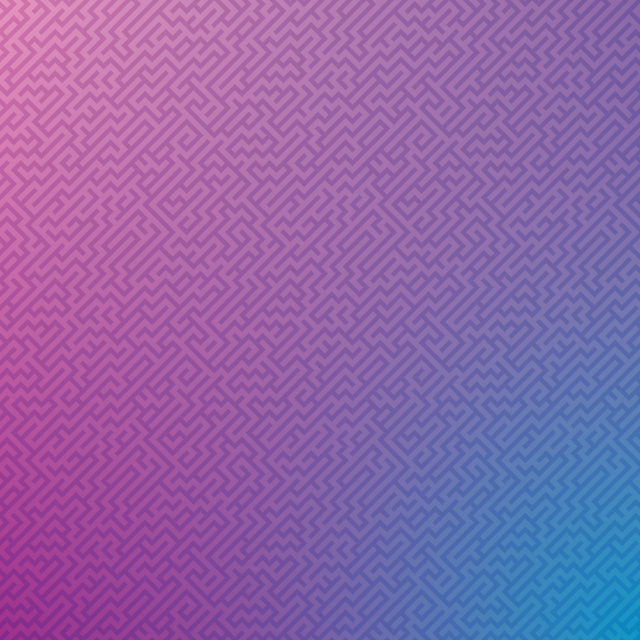
This pattern is drawn by a WebGL 1 fragment shader. Its source:

```glsl
precision highp float;
// Diagonal maze of dark and light bands over a pink, violet and blue gradient.

uniform vec2 u_resolution;

const float CELLS = 92.6;            // maze cells along the canvas height
const float REPEAT = 34.0;           // cells before the maze repeats (even)
const float RISING_SHARE = 0.57;     // initial chance of a rising diagonal
const float RISING_BIAS = 0.6;       // pull towards rising while relaxing
const float DISORDER = 2.5;          // noise that leaves some dead ends
const float DARK_HALF_WIDTH = 0.32;  // in cells, measured across a band
const float HALF_DIAGONAL = 0.70711;
const float GLOW_RADIUS = 0.8;       // reach of the blue corner

const vec3 LIGHT_TOP_LEFT = vec3(0.90, 0.58, 0.75);
const vec3 LIGHT_TOP_RIGHT = vec3(0.55, 0.41, 0.66);
const vec3 LIGHT_LOW_LEFT = vec3(0.62, 0.19, 0.55);
const vec3 LIGHT_LOW_RIGHT = vec3(0.46, 0.49, 0.71);
const vec3 LIGHT_GLOW = vec3(0.06, 0.59, 0.78);

const vec3 DARK_TOP_LEFT = vec3(0.82, 0.46, 0.67);
const vec3 DARK_TOP_RIGHT = vec3(0.45, 0.34, 0.62);
const vec3 DARK_LOW_LEFT = vec3(0.52, 0.16, 0.54);
const vec3 DARK_LOW_RIGHT = vec3(0.38, 0.42, 0.68);
const vec3 DARK_GLOW = vec3(0.03, 0.53, 0.75);

// The window around a cell is as wide as four relaxing passes can reach.
const int REACH = 4;
const int SIDE = 9;

// Window entry beside the loop position (x, y).
#define AT(dx, dy) spin[(y + (dy)) * SIDE + x + (dx)]

float hash(vec2 p) {
  return fract(sin(dot(p, vec2(127.1, 311.7))) * 43758.5453);
}

// 1 for a rising diagonal, 0 for a falling one. Starts from random cells
// and relaxes one of four sublattices per pass, so that most grid points
// end up with two lines and the bands run on without branches or dots.
float direction(vec2 cell) {
  float spin[SIDE * SIDE];
  for (int y = 0; y < SIDE; y++) {
    for (int x = 0; x < SIDE; x++) {
      vec2 c = mod(cell + vec2(x - REACH, y - REACH), REPEAT);
      AT(0, 0) = hash(c + 0.5) < RISING_SHARE ? 1.0 : -1.0;
    }
  }
  for (int k = 0; k < 4; k++) {
    vec2 sublattice = vec2(mod(float(k), 2.0), floor(float(k) / 2.0));
    for (int y = 1; y < SIDE - 1; y++) {
      for (int x = 1; x < SIDE - 1; x++) {
        vec2 c = mod(cell + vec2(x - REACH, y - REACH), REPEAT);
        vec2 off = abs(mod(c, 2.0) - sublattice);
        if (off.x + off.y < 0.5) {
          float sides = AT(-1, 0) + AT(1, 0) + AT(0, -1) + AT(0, 1);
          float corners = AT(-1, -1) + AT(1, -1) + AT(-1, 1) + AT(1, 1);
          float noise = DISORDER * (2.0 * hash(c + 7.3) - 1.0);
          float pull = 2.0 * sides - corners + RISING_BIAS + noise;
          AT(0, 0) = pull > 0.0 ? 1.0 : -1.0;
        }
      }
    }
  }
  return step(0.0, spin[REACH * SIDE + REACH]);
}

// Distance to the dark centre lines. Diagonals joining even grid points
// are dark, those joining odd grid points are light.
float darkLineDistance(vec2 p) {
  vec2 cell = floor(p);
  vec2 f = p - cell;
  float isOdd = mod(cell.x + cell.y, 2.0);
  float rising = direction(cell);
  float across = mix(f.x + f.y - 1.0, f.x - f.y, rising);
  float d = abs(across) * HALF_DIAGONAL;
  float isDark = abs(rising - isOdd);
  return mix(HALF_DIAGONAL - d, d, isDark);
}

// Four corner colours blended, with a glow in the lower right corner.
vec3 gradient(vec2 uv, vec3 topLeft, vec3 topRight, vec3 lowLeft,
              vec3 lowRight, vec3 glow) {
  vec3 base = mix(mix(lowLeft, lowRight, uv.x),
                  mix(topLeft, topRight, uv.x), uv.y);
  float reach = max(0.0, 1.0 - distance(uv, vec2(1.0, 0.0)) / GLOW_RADIUS);
  return mix(base, glow, reach * reach);
}

void main() {
  vec2 uv = gl_FragCoord.xy / u_resolution;
  vec2 p = gl_FragCoord.xy / u_resolution.y * CELLS;

  vec3 light = gradient(uv, LIGHT_TOP_LEFT, LIGHT_TOP_RIGHT,
                        LIGHT_LOW_LEFT, LIGHT_LOW_RIGHT, LIGHT_GLOW);
  vec3 dark = gradient(uv, DARK_TOP_LEFT, DARK_TOP_RIGHT,
                       DARK_LOW_LEFT, DARK_LOW_RIGHT, DARK_GLOW);

  // Edge softness of about one pixel, in cells.
  float soft = 0.65 * CELLS / u_resolution.y;
  float band = smoothstep(DARK_HALF_WIDTH - soft, DARK_HALF_WIDTH + soft,
                          darkLineDistance(p));
  gl_FragColor = vec4(mix(dark, light, band), 1.0);
}
```
